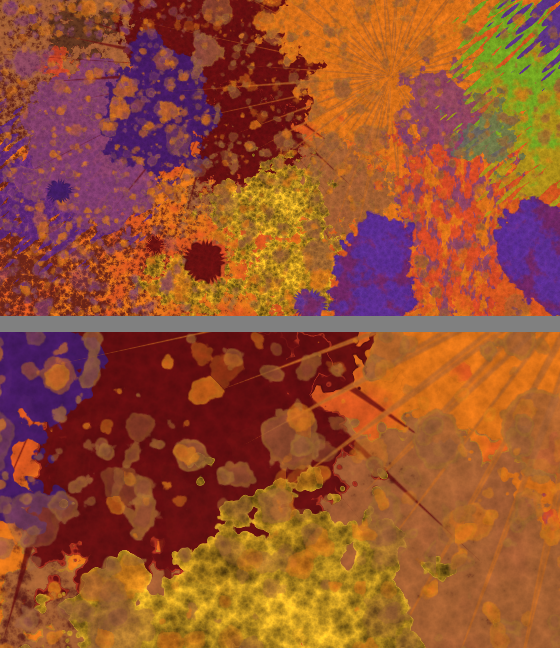
Top, the full canvas; bottom, a detail of the centre.
A WebGL 2 fragment shader for this background:

```glsl
#version 300 es
precision highp float;
// Layered ink blots, sprays and drops in orange, maroon, violet and ochre.
uniform vec2 u_resolution;
out vec4 fragColor;

vec2 hash2(vec2 p) {
  vec3 q = fract(p.xyx * vec3(.1031, .1030, .0973));
  q += dot(q, q.yzx + 33.33);
  return fract((q.xx + q.yz) * q.zy);
}

// Distance to the nearest scattered point
float cells(vec2 p) {
  float nearest = 4.;
  for (int y = -1; y <= 1; y++)
    for (int x = -1; x <= 1; x++) {
      vec2 cell = floor(p) + vec2(x, y);
      vec2 delta = cell + hash2(cell) - p;
      nearest = min(nearest, dot(delta, delta));
    }
  return sqrt(nearest);
}

// Cellular octaves, centred on zero
float grain(vec2 p) {
  float sum = 0., amp = .5;
  for (int i = 0; i < 4; i++) {
    sum += amp * (cells(p) - .45);
    p = mat2(1.6, 1.2, -1.2, 1.6) * p + 7.3;
    amp *= .58;
  }
  return sum;
}

// Ellipse with a scalloped outline
float blot(vec2 p, vec2 centre, vec2 radii) {
  vec2 q = (p - centre) / radii;
  float angle = atan(q.y, q.x);
  return (length(q) - 1.) * min(radii.x, radii.y) + .006 * sin(19. * angle + 3. * sin(5. * angle));
}

// Tapered rays of random length
float spray(vec2 p, vec2 centre, float count, float reach) {
  vec2 q = p - centre;
  float turn = atan(q.y, q.x) / 6.28319 * count;
  vec2 rnd = hash2(vec2(mod(floor(turn), count), count));
  float r = length(q);
  float across = abs(fract(turn) - .5) * 6.28319 / count * r;
  return across - .018 * rnd.y * (1. - r / (reach * (.5 + .5 * rnd.x)));
}

// Scattered discs: signed distance and a random tint
vec2 drops(vec2 p, float count, float fill) {
  vec2 best = vec2(9., 0.);
  p *= count;
  for (int y = -1; y <= 1; y++)
    for (int x = -1; x <= 1; x++) {
      vec2 cell = floor(p) + vec2(x, y);
      vec2 rnd = hash2(cell + count), spot = hash2(cell + count + 19.);
      float d = length(p - cell - .2 - .6 * spot) - .06 - .3 * rnd.x * rnd.x;
      if (rnd.y < fill && d < best.x) best = vec2(d, fract(rnd.x * 23.7));
    }
  return vec2(best.x / count, best.y);
}

void paint(inout vec3 col, float d, vec3 ink, vec3 rimInk, float opacity) {
  float soft = clamp(fwidth(d), 1. / u_resolution.y, 3. / u_resolution.y);
  float rim = smoothstep(.005, 0., abs(d + .003));
  col = mix(col, mix(ink, rimInk, .6 * rim), opacity * smoothstep(soft, -soft, d));
}

void main() {
  vec2 p = gl_FragCoord.xy / u_resolution.y;
  p.x += .8889 - .5 * u_resolution.x / u_resolution.y;
  vec2 w = p + .018 * sin(p.yx * 11. + 2. * sin(p * 7.));
  float edge = grain(p * 13.), fine = grain(p * 55.), wash = grain(p * 5. + 3.);
  vec2 slant = mat2(.77, -.64, .64, .77) * p;
  float streak = cells(slant * vec2(7., 42.)) - .45;

  vec3 orange = vec3(.87, .45, .1), maroon = vec3(.39, .05, .06), violet = vec3(.31, .13, .5);
  vec3 mauve = vec3(.51, .24, .43), brown = vec3(.6, .36, .21), ochre = vec3(.72, .56, .11);
  vec3 scarlet = vec3(.83, .27, .15);

  // Orange ground with brown and dark grainy corners
  vec3 col = mix(orange, vec3(.82, .33, .12), smoothstep(-.1, .15, wash + .5 * edge));
  paint(col, blot(w, vec2(.08, .87), vec2(.4, .36)) + .2 * edge, brown, brown * .8, .9);
  paint(col, blot(w, vec2(.95, .42), vec2(.36, .16)) + .25 * edge, brown, ochre, .85);
  float soot = smoothstep(.5, -.1, length((p - vec2(.03, .2)) / vec2(1.1, 1.3)) - .12 + 1.3 * fine + edge);
  col = mix(col, vec3(.4, .12, .1), .9 * soot);
  paint(col, blot(w, vec2(.24, .89), vec2(.09, .08)) + .3 * edge, vec3(.3, .16, .1), maroon, .75);

  // Streaky violet on the left, then mauve, purple and maroon blots
  paint(col, blot(w, vec2(.16, .4), vec2(.25, .17)) + .25 * streak + .2 * edge, violet * 1.1, mauve, .8);
  paint(col, blot(w, vec2(.19, .79), vec2(.07, .05)) + .2 * edge, scarlet, orange, .85);
  paint(col, blot(w, vec2(.31, .55), vec2(.22, .28)) + .18 * edge, mauve, mauve * .8, .93);
  paint(col, blot(w, vec2(.74, .88), vec2(.36, .34)) + .2 * edge, maroon, maroon * .7, .97);
  paint(col, blot(w, vec2(.78, .56), vec2(.18, .17)) + .2 * edge, maroon, scarlet, .97);
  paint(col, spray(p, vec2(.72, .78), 46., .55), maroon, maroon, .8);
  paint(col, blot(w, vec2(.5, .65), vec2(.16, .23)) + .15 * edge, vec3(.27, .1, .4), violet * .8, .97);

  // Broad orange splash
  paint(col, blot(w, vec2(1.25, .79), vec2(.27, .3)) + .2 * edge, orange, orange * .92, .97);
  paint(col, blot(w, vec2(1.04, .93), vec2(.18, .13)) + .2 * edge, orange, orange * .9, .97);
  paint(col, spray(p, vec2(1.24, .76), 44., .58), orange * .95, brown, .85);

  // Mottled column and slanted green spray on the right
  vec3 mottled = mix(scarlet, mauve, smoothstep(-.06, .1, grain(p * vec2(24., 13.))));
  mottled = mix(mottled, orange, smoothstep(.02, .13, grain(p * vec2(17., 9.) + 5.)));
  paint(col, blot(w, vec2(1.44, .33), vec2(.2, .33)) + .35 * edge, mottled, scarlet, .85);
  paint(col, blot(w, vec2(1.41, .66), vec2(.12, .13)) + .25 * edge, mauve, brown, .8);
  vec3 green = mix(vec3(.68, .58, .1), vec3(.42, .66, .13), smoothstep(.5, .8, p.y + edge));
  paint(col, blot(w, vec2(1.78, .71), vec2(.26, .35)) + .3 * streak + .15 * edge, green, green * .9, .92);
  paint(col, blot(w, vec2(1.81, .95), vec2(.13, .14)) + .3 * streak, violet * 1.15, violet, .9);
  paint(col, blot(w, vec2(1.53, .56), vec2(.07, .09)) + .3 * edge, vec3(.36, .45, .36), brown, .7);

  // Ochre crusts with bright rims
  vec3 crust = ochre * (1. + .9 * edge + fine);
  paint(col, blot(w, vec2(.85, .34), vec2(.16, .14)) + .28 * edge, crust, vec3(.86, .65, .2), .9);
  paint(col, blot(w, vec2(.93, .13), vec2(.19, .13)) + .28 * edge, crust, vec3(.9, .7, .2), .9);
  paint(col, blot(w, vec2(.59, .12), vec2(.11, .08)) + .28 * edge, crust, vec3(.9, .7, .2), .85);

  // Drops from large to small, thinner towards the right
  for (int i = 0; i < 4; i++) {
    float count = 6.5 * pow(1.75, float(i));
    vec2 drop = drops(p + .37 * float(i), count, mix(.75, .3, smoothstep(.8, 1.5, p.x)));
    vec3 ink = mix(orange, mix(brown, mauve, smoothstep(.75, .4, p.x)), step(.4, drop.y));
    paint(col, drop.x + .05 * edge, ink, mix(ink, ochre, .5), .35 + .45 * fract(drop.y * 7.));
  }

  // Dark spots and scalloped violet blots
  paint(col, blot(w, vec2(.66, .18), vec2(.064)), scarlet, scarlet, .8);
  paint(col, blot(w, vec2(.65, .18), vec2(.06)), maroon, maroon * .7, .95);
  paint(col, blot(w, vec2(.51, .24), vec2(.03)), maroon, scarlet, .9);
  paint(col, blot(w, vec2(.19, .4), vec2(.04)), violet * .8, violet * .6, .95);
  vec3 bloom = mix(vec3(.35, .17, .6), vec3(.42, .14, .4), smoothstep(-.12, .15, wash + edge));
  paint(col, blot(w, vec2(1.19, .12), vec2(.135, .21)) + .07 * edge, bloom, violet, .96);
  paint(col, blot(w, vec2(1.74, .2), vec2(.16, .18)) + .07 * edge, bloom, violet, .96);
  paint(col, blot(w, vec2(1., .02), vec2(.05)), bloom, violet, .9);

  col *= 1. + .35 * fine + .15 * edge;
  fragColor = vec4(clamp(col, 0., 1.), 1.);
}
```
